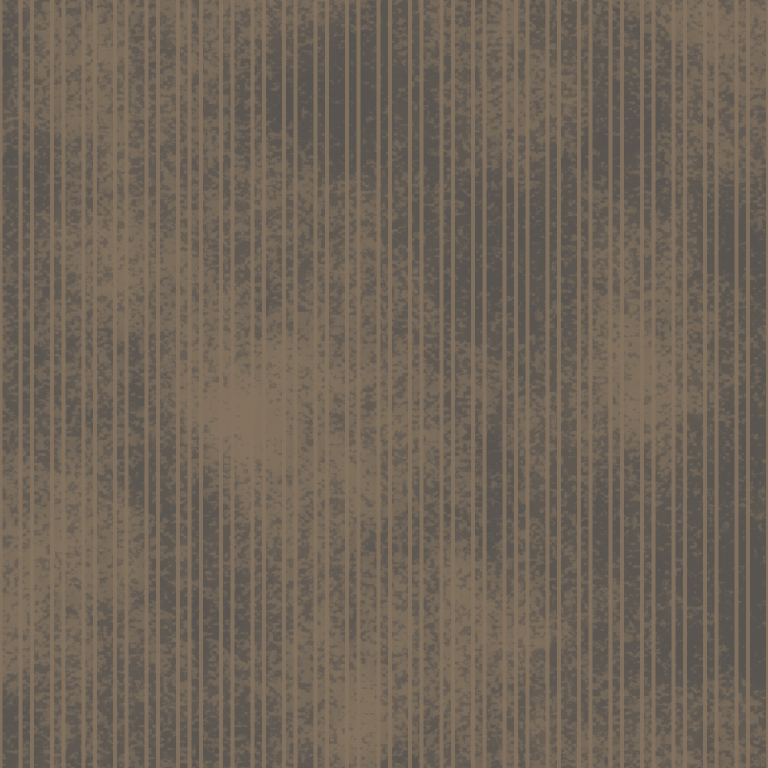
Reproduce this pattern procedurally as a Shadertoy shader.

```glsl
// Worn striped plaster: dark ink over a tan ground, cut by vertical pairs of tan lines.
// Line pairs come from a folded repeat with one extra line per group of ten pairs;
// a soft wash and fine eroded flakes of ink follow cloudy noise and broad patches.

#define UNIT 768.0          // layout units across the canvas
#define PAIR_PITCH 31.5     // distance from pair to pair
#define LINE_GAP 11.5       // distance between the lines of a pair
#define PAIRS_PER_GROUP 10.0
#define GROUP_START 178.0   // position of a group's triple line
#define LINE_WIDTH 4.0
#define INK_LEVEL 0.56      // overall ink amount
#define CLOUD_GAIN 0.90
#define WASH 0.40           // strength of the smooth ink
#define FLAKES 0.38         // strength of the grainy ink
#define GROUND vec3(0.522, 0.453, 0.374)
#define INK vec3(0.295, 0.293, 0.292)

float hash(vec2 p) {
    vec3 q = fract(vec3(p.xyx) * 0.1031);
    q += dot(q, q.yzx + 33.33);
    return fract((q.x + q.y) * q.z);
}

float valueNoise(vec2 p) {
    vec2 cell = floor(p), f = fract(p);
    f = f * f * (3.0 - 2.0 * f);
    float low = mix(hash(cell), hash(cell + vec2(1, 0)), f.x);
    float high = mix(hash(cell + vec2(0, 1)), hash(cell + vec2(1, 1)), f.x);
    return mix(low, high, f.y);
}

float fbm(vec2 p, int octaves) {
    float sum = 0.0, weight = 0.5, total = 0.0;
    for (int i = 0; i < octaves; i++) {
        sum += weight * valueNoise(p);
        total += weight;
        weight *= 0.55;
        p = mat2(1.6, 1.2, -1.2, 1.6) * p + 17.3;
    }
    return sum / total;
}

// Distance to the nearest vertical line, in layout units
float lineDistance(float x) {
    float group = PAIRS_PER_GROUP * PAIR_PITCH + LINE_GAP;
    float s = mod(x - GROUP_START, group);
    s -= LINE_GAP * step(1.5 * LINE_GAP, s);    // fold the triple into a pair
    float margin = 0.5 * (PAIR_PITCH - LINE_GAP);
    float u = mod(s + margin, PAIR_PITCH) - margin;
    return min(abs(u), abs(u - LINE_GAP));
}

// Broad dark (+) and worn (-) patches: centre, radius, strength
float patches(vec2 uv) {
    const vec4 spots[12] = vec4[12](
        vec4(0.45, 0.87, 0.12, 0.40), vec4(0.66, 0.70, 0.14, 0.25),
        vec4(0.97, 0.20, 0.08, 0.35), vec4(0.96, 0.68, 0.07, 0.30),
        vec4(0.65, 0.38, 0.08, 0.22), vec4(0.33, 0.45, 0.10, -0.45),
        vec4(0.27, 0.62, 0.11, -0.15), vec4(0.84, 0.49, 0.08, -0.28),
        vec4(0.92, 0.86, 0.09, -0.25), vec4(0.11, 0.64, 0.09, -0.20),
        vec4(0.09, 0.87, 0.09, -0.18), vec4(0.45, 0.47, 0.09, 0.22));
    float sum = 0.0;
    for (int i = 0; i < 12; i++) {
        vec2 d = (uv - spots[i].xy) / spots[i].z;
        sum += spots[i].w * exp(-dot(d, d));
    }
    return sum;
}

void mainImage(out vec4 fragColor, in vec2 fragCoord) {
    vec2 uv = fragCoord / iResolution.xy;
    float pixel = UNIT / iResolution.x;

    // Ink density: clouds, patches and faint vertical streaks
    float cloud = fbm(uv * 5.0 + 3.7, 5) - 0.5;
    float streak = valueNoise(uv * vec2(50.0, 5.0) + 9.0) - 0.5;
    float density = INK_LEVEL + CLOUD_GAIN * cloud + 0.14 * streak + patches(uv);

    // Smooth wash, mottled by mid-sized noise
    float mottle = fbm(uv * 24.0 + 41.0, 4) - 0.5;
    float wash = WASH * smoothstep(0.05, 0.95, density + 0.35 * mottle);

    // Fine grain erodes the upper layer into small flakes
    float grain = fbm(uv * vec2(190.0, 240.0), 2) - 0.5;
    float clumps = fbm(uv * 75.0 + 23.0, 2) - 0.5;
    float flakes = FLAKES * smoothstep(0.30, 0.80, density + 1.1 * grain + 0.55 * clumps);
    float ink = wash + flakes;

    // Lines keep the ground colour with a trace of ink
    float edge = lineDistance(uv.x * UNIT) - 0.5 * LINE_WIDTH;
    float line = 1.0 - smoothstep(-0.6 * pixel, 0.6 * pixel, edge);
    ink *= mix(1.0, 0.12, line);

    fragColor = vec4(mix(GROUND, INK, ink), 1.0);
}
```
